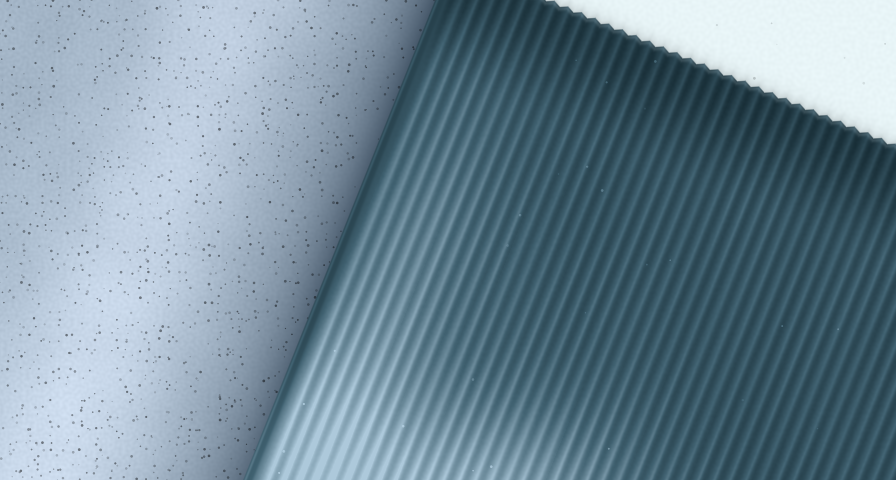
Give the GLSL for this texture, as a Shadertoy shader.

```glsl
// Layout, in units of the canvas height
const vec2 PANEL_FOOT = vec2(0.507, 0.0);
const vec2 ALONG = vec2(0.3714, 0.9285);
const vec2 ACROSS = vec2(0.9285, -0.3714);
const float PANEL_TOP = 1.356;
const float TOP_TILT = 0.0165;
const float RIB_PITCH = 0.0308;
const float TOOTH_DEPTH = 0.015;
const float RIM_WIDTH = 0.026;
const float SHEEN_CENTER = -0.385;
const float SHADOW_REACH = 0.095;

// Colours
const vec3 STONE = vec3(0.64, 0.71, 0.78);
const vec3 STONE_SHEEN = vec3(0.76, 0.82, 0.89);
const vec3 STONE_SHADOW = vec3(0.27, 0.34, 0.41);
const vec3 PAPER = vec3(0.91, 0.96, 0.97);
const vec3 GLASS_DARK = vec3(0.09, 0.175, 0.21);
const vec3 GLASS_MID = vec3(0.25, 0.38, 0.44);
const vec3 GLASS_PALE = vec3(0.68, 0.79, 0.86);

float hash(vec2 p) {
    vec3 q = fract(vec3(p.xyx) * 0.1031);
    q += dot(q, q.yzx + 33.33);
    return fract((q.x + q.y) * q.z);
}

vec2 gradientAt(vec2 cell) {
    float angle = 6.2832 * hash(cell);
    return vec2(cos(angle), sin(angle));
}

float gradientNoise(vec2 p) {
    vec2 i = floor(p), f = fract(p);
    vec2 w = f * f * f * (f * (f * 6.0 - 15.0) + 10.0);
    vec2 e = vec2(0.0, 1.0);
    float low = mix(dot(gradientAt(i), f), dot(gradientAt(i + e.yx), f - e.yx), w.x);
    float high = mix(dot(gradientAt(i + e.xy), f - e.xy), dot(gradientAt(i + e.yy), f - e.yy), w.x);
    return mix(low, high, w.y);
}

float bell(float x, float width) {
    return exp(-x * x / (width * width));
}

// One jittered dot in a share of the grid cells
float speckles(vec2 p, float scale, float share, float px) {
    vec2 q = p * scale, cell = floor(q);
    vec2 center = 0.2 + 0.6 * vec2(hash(cell + 17.0), hash(cell + 59.0));
    float radius = mix(0.0010, 0.0027, hash(cell + 83.0));
    float d = length(fract(q) - center) / scale;
    float dotMask = 1.0 - smoothstep(radius - 0.5 * px, radius + 0.7 * px, d);
    return dotMask * step(1.0 - share, hash(cell)) * mix(0.3, 1.0, hash(cell + 7.0));
}

vec3 stoneColor(vec2 p, float u, float px) {
    float sheen = bell(u - SHEEN_CENTER, 0.17);
    vec3 color = mix(STONE, STONE_SHEEN, sheen);
    color += 0.05 * smoothstep(0.9, 0.0, p.y) * smoothstep(0.0, -0.3, u);
    color += 0.022 * gradientNoise(p * 9.0) + 0.035 * gradientNoise(p * 130.0);
    float shadow = exp(min(u, 0.0) / SHADOW_REACH) * mix(0.78, 1.0, p.y);
    color = mix(color, STONE_SHADOW, shadow);
    float dots = 0.0;
    for (int i = 0; i < 3; i++) {
        float layer = float(i);
        dots = max(dots, speckles(p + 3.7 * layer, 32.0 + 17.0 * layer, 0.24, px));
    }
    return mix(color, color * 0.52, dots);
}

vec3 glassColor(vec2 p, float u, float v, float px) {
    // Broad light behind the glass
    float light = 0.27;
    light += 0.25 * bell(u - 0.13, 0.16) * smoothstep(1.45, 0.75, v);
    light += 0.36 * bell(length((p - vec2(0.62, 0.0)) * vec2(1.0, 0.75)), 0.25);
    light += 0.40 * bell(length((p - vec2(1.03, -0.05)) * vec2(0.65, 1.0)), 0.19);
    light += 0.10 * bell(u - 0.38, 0.30) * smoothstep(1.2, 0.4, v);
    light -= 0.17 * smoothstep(1.10, 1.33, v);
    light += 0.025 * gradientNoise(vec2(u * 7.0, v * 2.5));

    // Rounded ribs with a groove and a thin glint
    float phase = fract(u / RIB_PITCH) - 0.5;
    float rib = cos(6.2832 * phase);
    float glint = bell(phase - 0.10, 0.13);
    float strength = 0.65 + 0.7 * light;
    float glintFade = 0.7 + 0.6 * gradientNoise(vec2(floor(u / RIB_PITCH) * 0.73, v * 3.0));
    light += strength * (0.085 * rib + 0.14 * (glint - 0.23) * glintFade);
    light += 0.02 * gradientNoise(p * 140.0);

    // Dark rim with a narrow lit edge
    float rim = 1.0 - smoothstep(RIM_WIDTH * 0.55, RIM_WIDTH * 1.3, u);
    light = mix(light, 0.13 + 0.16 * smoothstep(0.35, 0.0, p.y), rim * 0.85);
    light += 0.16 * bell(u - 0.004, 0.003);
    light += 0.35 * speckles(p, 21.0, 0.07, px);

    vec3 color = mix(GLASS_DARK, GLASS_MID, clamp(light / 0.38, 0.0, 1.0));
    return mix(color, GLASS_PALE, clamp((light - 0.38) / 0.62, 0.0, 1.0));
}

void mainImage(out vec4 fragColor, in vec2 fragCoord) {
    float px = 1.0 / iResolution.y;
    vec2 p = fragCoord * px;
    float u = dot(p - PANEL_FOOT, ACROSS);
    float v = dot(p, ALONG);

    // Toothed upper end of the panel
    float tooth = 0.5 - 2.0 * abs(fract(u / RIB_PITCH) - 0.5);
    float above = v - (PANEL_TOP - TOP_TILT * u + TOOTH_DEPTH * 0.5 * tooth);

    vec3 paper = PAPER + 0.02 * gradientNoise(p * 110.0);
    paper *= 1.0 - 0.16 * exp(-max(above, 0.0) / 0.012);
    paper *= 1.0 - 0.18 * speckles(p, 27.0, 0.12, px);

    vec3 glass = glassColor(p, u, v, px);
    glass += 0.12 * bell(above + 0.004, 0.005);
    vec3 color = mix(glass, paper, smoothstep(-px, px, above));
    color = mix(stoneColor(p, u, px), color, smoothstep(-px, px, u));
    fragColor = vec4(clamp(color, 0.0, 1.0), 1.0);
}
```
